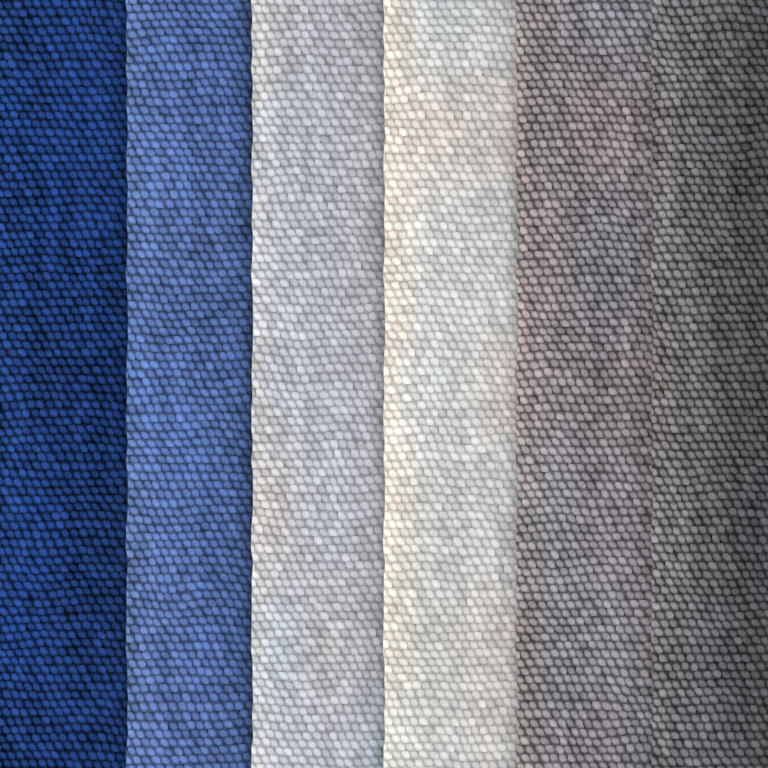
Give the GLSL for this texture, as a Shadertoy shader.

```glsl
// Six vertical folds of woven cloth, from navy through pale grey to charcoal.
const int FOLDS = 6;
const float EDGES[7] = float[7](-0.02, 0.165, 0.328, 0.500, 0.673, 0.849, 1.03);
const vec3 CLOTH[6] = vec3[6](
    vec3(0.11, 0.20, 0.39), vec3(0.30, 0.39, 0.59), vec3(0.69, 0.70, 0.73),
    vec3(0.78, 0.78, 0.775), vec3(0.47, 0.45, 0.47), vec3(0.37, 0.37, 0.385));
const float CONTRAST[6] = float[6](0.85, 0.55, 0.30, 0.25, 0.62, 0.72);
const float SHADOW[6] = float[6](0.35, 0.45, 0.28, 0.22, 0.16, 0.30);
const vec2 STITCHES = vec2(84.0, 90.0);     // stitches across and down
const vec2 STITCH_RADIUS = vec2(0.56, 0.52);
const float STITCH_SLANT = 0.35;
const float STITCH_WEAR = 0.26;             // brightness change between stitches
const float WANDER = 0.55;                  // thread drift, in stitches
const float SHADOW_WIDTH = 0.010;
const float ROLL_WIDTH = 0.028;
const vec3 WARM = vec3(1.05, 1.02, 0.96);

float hash(vec2 p) {
    return fract(sin(dot(p, vec2(127.1, 311.7))) * 43758.545);
}

float noise(vec2 p) {
    vec2 cell = floor(p), f = fract(p);
    f = f * f * (3.0 - 2.0 * f);
    return mix(mix(hash(cell), hash(cell + vec2(1, 0)), f.x),
               mix(hash(cell + vec2(0, 1)), hash(cell + vec2(1, 1)), f.x), f.y);
}

// Staggered rows of slanted oval stitches: x is height, y is the stitch's own tone.
vec2 weave(vec2 uv) {
    vec2 p = uv * STITCHES;
    p += WANDER * (vec2(noise(uv * 22.0), noise(uv * 18.0 + 40.0)) - 0.5);
    p.x += 0.5 * mod(floor(p.y), 2.0);
    vec2 cell = floor(p);
    vec2 f = fract(p) - 0.5;
    f += 0.16 * (vec2(hash(cell + 3.0), hash(cell + 17.0)) - 0.5);
    f.y += STITCH_SLANT * f.x;
    float height = 1.0 - smoothstep(0.4, 1.15, length(f / STITCH_RADIUS));
    return vec2(height, hash(cell) - 0.5);
}

// Cloth colour of one fold, with its weave, wear and rolled edges.
vec3 foldColor(int i, vec2 uv, float left, float right) {
    vec2 stitch = weave(uv + vec2(0.0, 0.0037 * float(i)));
    float contrast = CONTRAST[i];
    float tone = 1.0 + contrast * (stitch.x - 0.5);
    tone += STITCH_WEAR * (0.35 + contrast) * stitch.y;

    // Fine fibres, long vertical streaks and broad patches
    tone += 0.30 * contrast * (noise(uv * vec2(260.0, 210.0)) - 0.5);
    tone += 0.25 * contrast * (noise(uv * vec2(75.0, 7.0)) - 0.5);
    tone += 0.20 * contrast * (noise(uv * vec2(9.0, 5.0) + 9.0) - 0.5);

    // Lit roll on the left, gentle falloff and a contact shadow on the right
    float roll = exp(-max(uv.x - left, 0.0) / ROLL_WIDTH);
    float across = clamp((uv.x - left) / (right - left), 0.0, 1.0);
    tone *= 1.03 + 0.08 * roll - 0.08 * across;
    tone *= 1.0 - SHADOW[i] * exp(-max(right - uv.x, 0.0) / SHADOW_WIDTH);

    // Slight drift between warm and cool yarn
    vec3 tint = mix(vec3(1.0), WARM, roll);
    float drift = noise(uv * vec2(14.0, 6.0) + 70.0) - 0.5;
    tint += 0.06 * drift * vec3(1.0, -0.2, -0.8);
    return CLOTH[i] * tint * max(tone, 0.12);
}

void mainImage(out vec4 fragColor, in vec2 fragCoord) {
    vec2 uv = fragCoord / iResolution.xy;
    float pixel = 1.0 / iResolution.x;
    float ripple = 0.003 * (noise(vec2(uv.y * 45.0, 2.0)) - 0.5);
    vec3 color = vec3(0.0);

    // Each fold overlaps the one to its left
    for (int i = 0; i < FOLDS; i++) {
        float left = EDGES[i] + ripple;
        float right = EDGES[i + 1] + ripple;
        float cover = smoothstep(-pixel, pixel, uv.x - left);
        color = mix(color, foldColor(i, uv, left, right), cover);
    }

    // Light falls away towards the outer right side
    color *= 1.0 - 0.22 * smoothstep(0.87, 1.0, uv.x);
    fragColor = vec4(clamp(color, 0.0, 1.0), 1.0);
}
```
